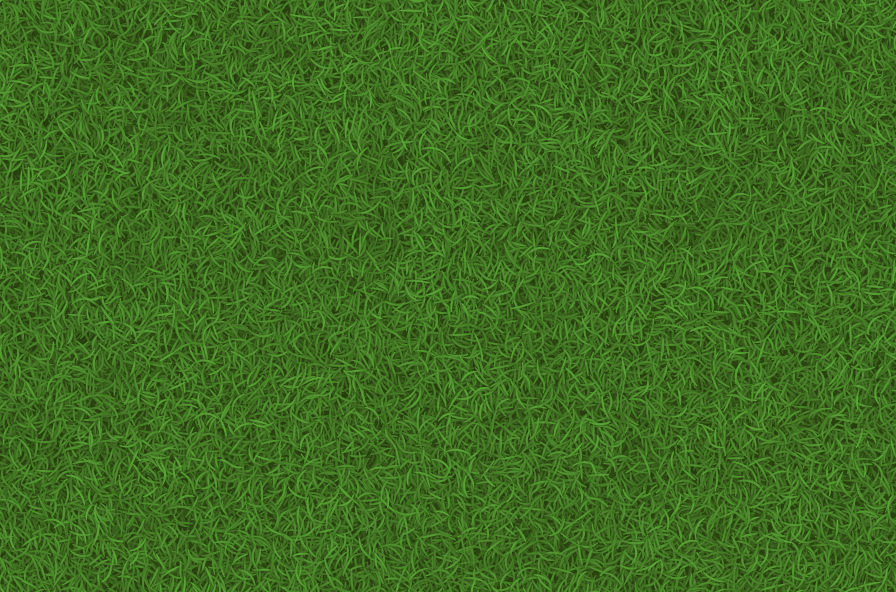
Write a Shadertoy shader that draws this texture.

```glsl
// Dense lawn seen from above: thin curved grass blades over dark soil.
// Jittered grids of blades are stacked from dark, deep layers to bright top
// ones; each blade softly shades what lies beneath it.

vec4 hash4(vec3 p) {
    vec4 q = fract(p.xyzx * vec4(0.1031, 0.1030, 0.0973, 0.1099));
    q += dot(q, q.wzxy + 33.33);
    return fract((q.xxyz + q.yzzw) * q.zywx);
}

float valueNoise(vec2 p) {
    vec2 i = floor(p), f = fract(p);
    f = f * f * (3.0 - 2.0 * f);
    float low = mix(hash4(vec3(i, 71.0)).x, hash4(vec3(i + vec2(1, 0), 71.0)).x, f.x);
    float high = mix(hash4(vec3(i + vec2(0, 1), 71.0)).x, hash4(vec3(i + 1.0, 71.0)).x, f.x);
    return mix(low, high, f.y);
}

// Lays one blade of the given cell over the tone below it.
float addBlade(float tone, vec2 p, vec2 cell, float layer, float depth, float pixel) {
    vec4 place = hash4(vec3(cell, layer));
    vec4 look = hash4(vec3(cell + 19.0, layer + 37.0));

    // Local frame: y runs along the blade, slightly favouring upright ones
    float lean = place.z - 0.5;
    float angle = 3.14159 * lean * (0.75 + lean * lean);
    vec2 axis = vec2(sin(angle), cos(angle));
    vec2 q = p - cell - place.xy;
    q = vec2(q.x * axis.y - q.y * axis.x, dot(q, axis));

    // Parabolic bend with a tapered outline
    float halfLength = mix(0.48, 0.82, look.x);
    float bend = (place.w - 0.5) * 1.2;
    float along = q.y / halfLength;
    float across = abs(q.x - bend * q.y * q.y) / sqrt(1.0 + 4.0 * bend * bend * q.y * q.y);
    float width = 0.068 * (1.0 - 0.55 * along * along);
    float ends = clamp((halfLength - abs(q.y)) / pixel + 0.5, 0.0, 1.0);
    float cover = ends * clamp((width - across) / pixel + 0.5, 0.0, 1.0);

    float shadow = ends * (1.0 - smoothstep(0.05, 0.27, across));
    float bladeTone = mix(0.34, 0.98, depth) + 0.42 * (look.y - 0.5);
    bladeTone += 0.10 * along * sign(look.z - 0.5);
    return mix(tone * (1.0 - 0.17 * shadow), bladeTone, cover);
}

void mainImage(out vec4 fragColor, in vec2 fragCoord) {
    vec2 uv = fragCoord / iResolution.y;
    float pixel = 38.0 / iResolution.y;

    // Soil with a faint mottling
    float tone = 0.18 * valueNoise(uv * 90.0);

    // Blade layers, bottom to top
    for (int i = 0; i < 14; i++) {
        float layer = float(i);
        vec2 p = uv * 38.0 + 7.0 * hash4(vec3(layer, 5.0, 11.0)).xy;
        for (int y = -1; y <= 1; y++) {
            for (int x = -1; x <= 1; x++) {
                vec2 cell = floor(p) + vec2(x, y);
                tone = addBlade(tone, p, cell, layer, layer / 13.0, pixel);
            }
        }
    }

    // Gentle clumps of lighter and darker growth
    tone *= 0.96 + 0.16 * valueNoise(uv * 14.0);

    vec3 soilGreen = vec3(0.15, 0.23, 0.05);
    vec3 tipGreen = vec3(0.31, 0.56, 0.18);
    fragColor = vec4(mix(soilGreen, tipGreen, clamp(tone, -0.1, 1.25)), 1.0);
}
```
